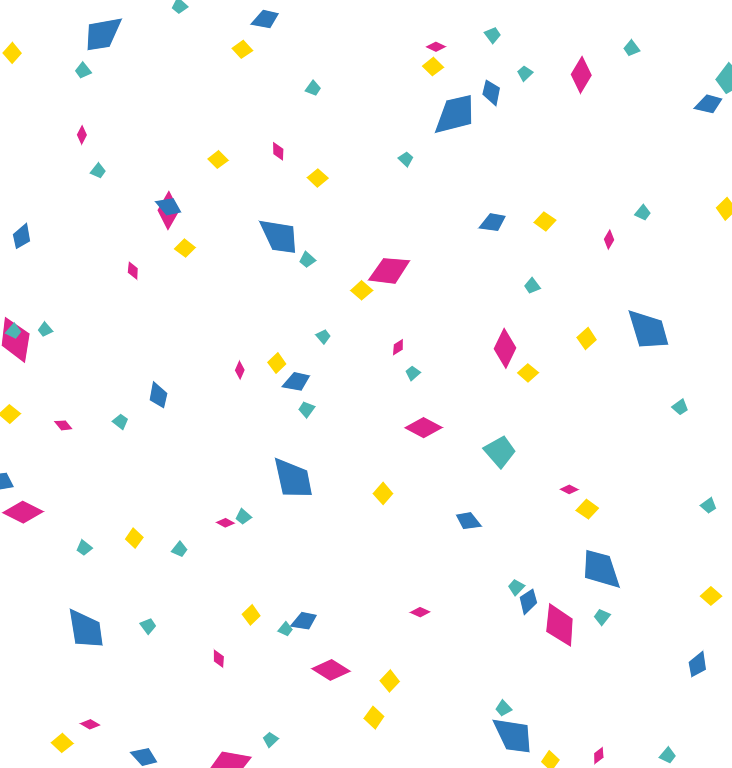
A WebGL 1 fragment shader for this pattern:

```glsl
precision highp float;
// Sparse confetti on white: blue kites, pink diamonds, teal darts, yellow lozenges.
// Each kind takes a run of a low-discrepancy sequence with some jitter; a piece
// is a quad given by four reaches from the crossing of its diagonals.
uniform vec2 u_resolution;

float hash(float n) {
  return fract(sin(n * 12.9898) * 43758.5453);
}

mat2 rotation(float angle) {
  float c = cos(angle), s = sin(angle);
  return mat2(c, -s, s, c);
}

// Signed distance to a quad; reach = right, up, left, down.
float quad(vec2 p, vec4 reach) {
  vec2 slope = 1.0 / vec2(p.x > 0.0 ? reach.x : reach.z,
                          p.y > 0.0 ? reach.y : reach.w);
  return (dot(abs(p), slope) - 1.0) / length(slope);
}

// Paints pieces first .. first + count - 1 of the sequence.
void scatter(inout vec3 color, vec2 p, float first, float count,
             vec4 reach, float tilt, vec3 paint) {
  float pixel = 1.0 / u_resolution.y;
  float aspect = u_resolution.x / u_resolution.y;
  for (int k = 0; k < 32; k++) {
    if (float(k) >= count) break;
    float id = first + float(k) + 1.0;

    // Even spread, loosened by jitter
    vec2 jitter = vec2(hash(id + 0.13), hash(id + 0.37)) - 0.5;
    vec2 place = fract(id * vec2(0.7549, 0.5698) + 0.13 * jitter);
    vec2 q = p - place * vec2(aspect, 1.0);

    // Mirror, quarter turns and the tilt of the kind
    q.x *= hash(id + 0.59) < 0.5 ? -1.0 : 1.0;
    float turn = 1.5708 * floor(4.0 * hash(id + 0.71));
    q = rotation(turn + tilt + 0.16 * (hash(id + 0.83) - 0.5)) * q;

    float size = 0.94 + 0.12 * hash(id + 0.91);
    float edge = quad(q, reach * size);
    color = mix(color, paint, 1.0 - smoothstep(-0.6 * pixel, 0.6 * pixel, edge));
  }
}

void main() {
  vec2 p = gl_FragCoord.xy / u_resolution.y;
  vec3 blue = vec3(0.18, 0.47, 0.73);
  vec3 pink = vec3(0.87, 0.14, 0.55);
  vec3 teal = vec3(0.30, 0.71, 0.70);
  vec3 yellow = vec3(1.0, 0.84, 0.0);
  vec3 color = vec3(1.0);

  // Pink diamonds: upright and slanted, large and small
  scatter(color, p, 0.0, 6.0, vec4(0.0265, 0.0143, 0.0265, 0.0143), 0.0, pink);
  scatter(color, p, 6.0, 4.0, vec4(0.0325, 0.0185, 0.0325, 0.0205), 0.45, pink);
  scatter(color, p, 10.0, 8.0, vec4(0.0135, 0.0066, 0.0135, 0.0066), 0.0, pink);
  scatter(color, p, 18.0, 6.0, vec4(0.0140, 0.0068, 0.0130, 0.0074), 0.45, pink);

  // Blue kites: large on the diagonals, smaller ones flatter or steeper
  scatter(color, p, 24.0, 8.0, vec4(0.0395, 0.0250, 0.0255, 0.0170), 0.78, blue);
  scatter(color, p, 32.0, 14.0, vec4(0.0220, 0.0135, 0.0170, 0.0115), 0.40, blue);

  // Yellow lozenges
  scatter(color, p, 46.0, 22.0, vec4(0.0155, 0.0130, 0.0150, 0.0135), 0.05, yellow);

  // Teal darts: many small, two large
  scatter(color, p, 68.0, 29.0, vec4(0.0140, 0.0085, 0.0080, 0.0135), 0.12, teal);
  scatter(color, p, 97.0, 2.0, vec4(0.0275, 0.0190, 0.0165, 0.0260), 0.12, teal);

  gl_FragColor = vec4(color, 1.0);
}
```
